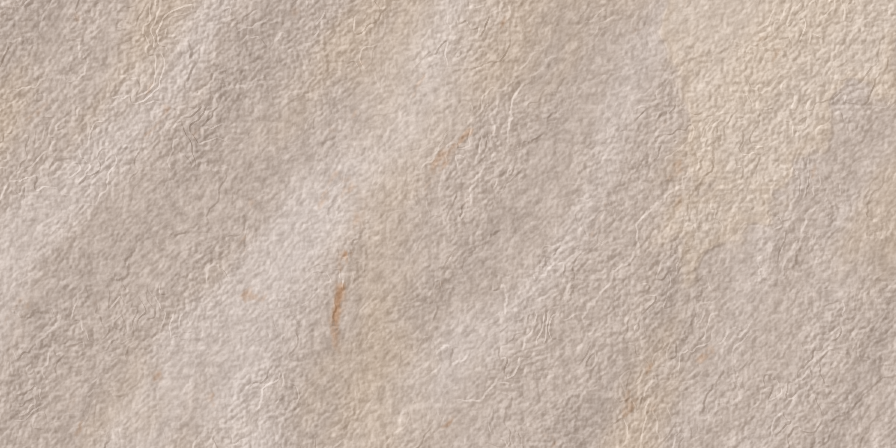
Give the GLSL for this texture, as a WebGL 1 fragment shader.

```glsl
precision highp float;
// Weathered pale slate: diagonal mineral bands tint a rough, side-lit surface.
// Relief is cellular grain plus broken flakes cut from layered noise, rough in some
// places and quiet in others; its slope towards the light gives the shading.

uniform vec2 u_resolution;

const vec3 BASE = vec3(0.760, 0.697, 0.652);
const vec3 PALE = vec3(0.835, 0.785, 0.757);
const vec3 WARM = vec3(0.785, 0.705, 0.625);
const vec3 CREAM = vec3(0.850, 0.783, 0.717);
const vec3 GREY = vec3(0.690, 0.630, 0.590);
const vec3 RUST = vec3(0.690, 0.520, 0.390);
const vec2 GRAIN_DIR = vec2(0.53, 0.85);    // direction of bands and grain
const vec2 LIGHT_STEP = vec2(-0.0030, 0.0024);
const float RELIEF = 0.275;                 // strength of the shading
const float GRAIN_SCALE = 36.0;
const float FINE_SCALE = 150.0;             // finest, directionless grit
const float FLAKE_HEIGHT = 0.85;
const float MOTTLE = 0.15;

vec2 hash2(vec2 p) {
  vec2 k = vec2(dot(p, vec2(127.1, 311.7)), dot(p, vec2(269.5, 183.3)));
  return fract(sin(k) * 43758.545);
}

float valueNoise(vec2 p) {
  vec2 i = floor(p);
  vec2 f = fract(p);
  f = f * f * (3.0 - 2.0 * f);
  float low = mix(hash2(i).x, hash2(i + vec2(1.0, 0.0)).x, f.x);
  float high = mix(hash2(i + vec2(0.0, 1.0)).x, hash2(i + 1.0).x, f.x);
  return mix(low, high, f.y);
}

float layeredNoise(vec2 p) {
  float sum = 0.0;
  float amp = 0.53;
  for (int i = 0; i < 4; i++) {
    sum += amp * valueNoise(p);
    p = mat2(1.6, 1.2, -1.2, 1.6) * p + 7.3;
    amp *= 0.5;
  }
  return sum;
}

// Rounded grains: one minus the squared distance to the nearest cell point
float cellGrain(vec2 p) {
  vec2 i = floor(p);
  vec2 f = fract(p);
  float nearest = 2.0;
  for (int y = -1; y <= 1; y++) {
    for (int x = -1; x <= 1; x++) {
      vec2 cell = vec2(float(x), float(y));
      vec2 d = cell + hash2(i + cell) - f;
      nearest = min(nearest, dot(d, d));
    }
  }
  return 1.0 - nearest;
}

// Coordinates across and along the bands
vec2 bandSpace(vec2 p) {
  return vec2(dot(p, vec2(GRAIN_DIR.y, -GRAIN_DIR.x)), dot(p, GRAIN_DIR));
}

// Signed distance into the ragged wedge of cream stone
float creamWedge(vec2 p) {
  float rag = 0.20 * (layeredNoise(p * 10.0) - 0.5);
  return min(p.x - 1.56 + 0.08 * p.y, 0.7 * (p.y - p.x + 1.17)) + rag;
}

// Tilted flakes: each rises slowly and breaks off at a sharp edge
float flakes(float level) {
  float f = fract(level);
  return smoothstep(0.84, 1.0, f) - f;
}

float surfaceHeight(vec2 p) {
  vec2 q = bandSpace(p);
  q += 0.02 * (vec2(valueNoise(p * 17.0), valueNoise(p * 17.0 + 31.0)) - 0.5);
  vec2 g = q * vec2(1.0, 0.75) * GRAIN_SCALE;
  float h = 0.40 * cellGrain(g) + 0.40 * cellGrain(g * 2.3 + 5.0);
  h += 0.7 * layeredNoise(g * 1.7 + 13.0);
  h += 0.55 * valueNoise(p * FINE_SCALE + 3.0);
  float rough = smoothstep(0.32, 0.66, layeredNoise(q * vec2(7.0, 3.5) + 40.0));
  h *= 0.72 + 0.50 * rough;

  // Broken flake edges: many short ones, fewer long ones
  float rag = layeredNoise(p * 38.0 + 17.0);
  float broad = 6.0 * layeredNoise(q * vec2(4.6, 2.3) + 2.0) + 0.6 * rag;
  float small = 7.0 * layeredNoise(q * vec2(13.0, 8.0) + 70.0) + 0.4 * rag;
  float gaps = smoothstep(0.38, 0.62, valueNoise(p * 15.0 + 9.0));
  float patches = smoothstep(0.35, 0.65, valueNoise(q * vec2(5.0, 2.5) + 9.0));
  h += FLAKE_HEIGHT * gaps * (0.35 + 0.65 * patches) * flakes(broad);
  h += 0.7 * FLAKE_HEIGHT * (1.0 - gaps) * (0.2 + 0.8 * rough) * flakes(small);
  return h + 0.35 * smoothstep(0.0, 0.015, creamWedge(p));
}

vec3 stoneTint(vec2 p) {
  vec2 q = bandSpace(p);
  float cloud = layeredNoise(q * vec2(4.0, 1.8) + 20.0) - 0.5;
  float across = q.x + 0.22 * cloud + 0.04 * sin(q.y * 5.0);

  // Broad bands from layered sines
  float bands = 0.6 * sin(across * 13.0 + 0.6) + 0.4 * sin(across * 29.0 + 2.0);
  vec3 tint = mix(BASE, GREY, 0.52 * smoothstep(0.0, 1.0, bands + cloud));
  tint = mix(tint, PALE, 0.48 * smoothstep(0.0, 1.0, cloud - bands));
  float warmth = layeredNoise(q * vec2(5.0, 2.0) + 50.0);
  tint = mix(tint, WARM, 0.70 * smoothstep(0.45, 0.72, warmth));

  // Chalky curved seam, with a rusty vein beside it
  float seam = (p.x - 0.57 - 0.42 * pow(p.y, 1.4) + 0.25 * cloud) / 0.09;
  tint = mix(tint, PALE, 0.60 * exp(-seam * seam));
  float vein = (p.x - 0.77 - 0.30 * (p.y - 0.3) * (p.y - 0.1) + 0.1 * cloud) / 0.014;
  float reach = smoothstep(0.16, 0.28, p.y) * smoothstep(0.60, 0.42, p.y);
  float specks = smoothstep(0.42, 0.75, layeredNoise(p * vec2(44.0, 26.0)));
  tint = mix(tint, RUST, 0.7 * specks * reach * exp(-vein * vein));
  float stain = smoothstep(0.74, 0.90, layeredNoise(q * vec2(22.0, 12.0) + 80.0));
  tint = mix(tint, RUST, 0.40 * stain);

  // Cream wedge with an ochre rim
  float wedge = creamWedge(p);
  tint = mix(tint, CREAM, 0.58 * smoothstep(0.0, 0.03, wedge));
  float rim = (wedge - 0.025) / 0.025;
  return mix(tint, WARM, 0.40 * exp(-rim * rim));
}

void main() {
  vec2 p = gl_FragCoord.xy / u_resolution.y;
  float slope = surfaceHeight(p) - surfaceHeight(p + LIGHT_STEP);
  float shade = RELIEF * slope / (1.0 + 0.7 * abs(slope));
  float mottle = MOTTLE * (layeredNoise(p * 75.0 + 60.0) - 0.5);
  vec3 color = stoneTint(p) + shade * vec3(0.97, 1.0, 1.03) + mottle;
  gl_FragColor = vec4(clamp(color, 0.0, 1.0), 1.0);
}
```
